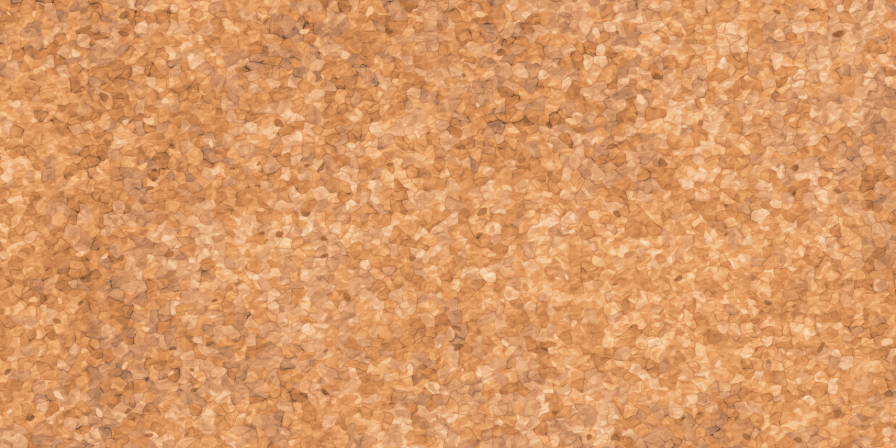
Reproduce this texture procedurally as a Shadertoy shader.

```glsl
// Pressed cork board: small flattened granules, pale flakes, dark bark specks and soft mottling.

// Tuning: lengths are fractions of the canvas height, tones are in standard deviations
const float COARSE_SIZE = 0.025;
const float FINE_SIZE = 0.013;
const float FLAKE_SIZE = 0.05;
const float COARSE_CONTRAST = 2.0;
const float FINE_CONTRAST = 1.5;
const float FIBRE_CONTRAST = 1.5;
const float MOTTLE_CONTRAST = 1.7;
const float CREVICE_DEPTH = 1.1;
const float TONE_BIAS = 0.3;
const float PALE_SHARE = 0.12;
const float DARK_SHARE = 0.08;
const float SOFTNESS = 0.0022;
const int SAMPLES = 3;

const vec3 BARK = vec3(0.40, 0.25, 0.15);
const vec3 BROWN = vec3(0.69, 0.45, 0.27);
const vec3 TAN = vec3(0.80, 0.52, 0.31);
const vec3 CORK = vec3(0.87, 0.59, 0.36);
const vec3 HONEY = vec3(0.93, 0.67, 0.44);
const vec3 CREAM = vec3(0.96, 0.76, 0.56);
const vec3 PALE = vec3(0.98, 0.86, 0.71);
const vec3 ROSY_SHIFT = vec3(0.0, 0.035, 0.075);

// Integer hash giving three values from 0 to 1
vec3 hash3(vec2 cell, float seed) {
    uvec3 v = uvec3(ivec3(vec3(cell, seed)));
    v = v * 1664525u + 1013904223u;
    v.x += v.y * v.z;
    v.y += v.z * v.x;
    v.z += v.x * v.y;
    v ^= v >> 16u;
    v.x += v.y * v.z;
    v.y += v.z * v.x;
    v.z += v.x * v.y;
    return vec3(v & 0xffffu) / 65535.0;
}

float valueNoise(vec2 p, float seed) {
    vec2 i = floor(p), f = fract(p);
    f = f * f * (3.0 - 2.0 * f);
    float low = mix(hash3(i, seed).x, hash3(i + vec2(1, 0), seed).x, f.x);
    float high = mix(hash3(i + vec2(0, 1), seed).x, hash3(i + 1.0, seed).x, f.x);
    return mix(low, high, f.y);
}

vec2 rotate(vec2 p, float angle) {
    float c = cos(angle), s = sin(angle);
    return vec2(c * p.x + s * p.y, c * p.y - s * p.x);
}

// Cells with their own tilt and stretch: x = shade, y = rosiness, z = gap to the next grain
vec3 granules(vec2 p, float seed) {
    vec2 base = floor(p);
    float nearest = 9.0, second = 9.0;
    vec2 look = vec2(0.0);
    for (int y = -1; y <= 1; y++)
    for (int x = -1; x <= 1; x++) {
        vec2 cell = base + vec2(x, y);
        vec3 place = hash3(cell, seed);
        vec3 kind = hash3(cell, seed + 1.0);
        vec2 d = rotate(p - cell - 0.1 - 0.8 * place.xy, 2.4 * (place.z - 0.5));
        float dist = length(d * vec2(0.8, 1.1 + 0.5 * kind.z));
        if (dist < nearest) {
            second = nearest;
            nearest = dist;
            look = kind.xy;
        } else {
            second = min(second, dist);
        }
    }
    return vec3(look, second - nearest);
}

// Sparse larger chips: x = pale coverage, y = dark coverage
vec2 flakes(vec2 p) {
    vec2 cell = floor(p);
    vec3 place = hash3(cell, 31.0), kind = hash3(cell, 32.0);
    vec2 d = rotate(p - cell - 0.3 - 0.4 * place.xy, 2.0 * (place.z - 0.5));
    float angular = 0.08 * (valueNoise(p * 5.0, 33.0) - 0.5);
    float radius = mix(0.09, 0.2, kind.y);
    float cover = 1.0 - smoothstep(-0.03, 0.03, length(d * vec2(0.85, 1.4)) + angular - radius);
    return cover * vec2(step(kind.x, PALE_SHARE), step(1.0 - DARK_SHARE, kind.x));
}

// Colour ramp running from crevice to bright flake
vec3 corkColour(float tone) {
    vec3 c = mix(BARK, BROWN, smoothstep(-3.4, -1.85, tone));
    c = mix(c, TAN, clamp(tone + 1.85, 0.0, 1.0));
    c = mix(c, CORK, clamp(tone + 0.85, 0.0, 1.0));
    c = mix(c, HONEY, clamp(tone - 0.15, 0.0, 1.0));
    c = mix(c, CREAM, clamp((tone - 1.15) / 0.8, 0.0, 1.0));
    return mix(c, PALE, smoothstep(1.95, 3.2, tone));
}

vec3 corkBoard(vec2 p) {
    vec2 warp = vec2(valueNoise(p * 70.0, 3.0), valueNoise(p * 70.0, 4.0)) - 0.5;
    vec2 q = p + 0.009 * warp;
    vec3 coarse = granules(q / COARSE_SIZE, 11.0);
    vec3 fine = granules(q / FINE_SIZE, 21.0);
    float fibre = valueNoise(rotate(q, 0.25) * vec2(90.0, 190.0), 5.0) - 0.5;
    float mottle = 0.65 * valueNoise(p * 4.5, 6.0) + 0.35 * valueNoise(p * 11.0, 7.0) - 0.5;

    float gapDepth = smoothstep(0.35, 0.8, valueNoise(p * 45.0, 8.0));
    float crevice = (1.0 - smoothstep(0.0, 0.2, coarse.z)) * (0.4 + gapDepth);
    crevice += 0.4 * (1.0 - smoothstep(0.0, 0.22, fine.z));

    float tone = TONE_BIAS + COARSE_CONTRAST * (coarse.x - 0.5) + FINE_CONTRAST * (fine.x - 0.5)
        + FIBRE_CONTRAST * fibre + MOTTLE_CONTRAST * mottle - CREVICE_DEPTH * crevice;
    vec2 chip = flakes(q / FLAKE_SIZE);
    tone = mix(tone, 2.4 + 0.4 * fibre, 0.8 * chip.x);
    tone = mix(tone, -2.7 + fibre, 0.75 * chip.y);

    float rosy = smoothstep(0.5, 0.8, coarse.y + 0.8 * (valueNoise(p * 3.0, 9.0) - 0.5));
    return corkColour(tone) + ROSY_SHIFT * rosy * (1.0 - chip.y);
}

void mainImage(out vec4 fragColor, in vec2 fragCoord) {
    // Average a small footprint to smooth the grain edges
    float footprint = max(SOFTNESS, 1.0 / iResolution.y);
    vec3 sum = vec3(0.0);
    for (int j = 0; j < SAMPLES; j++)
    for (int i = 0; i < SAMPLES; i++) {
        vec2 offset = (vec2(i, j) + 0.5) / float(SAMPLES) - 0.5;
        sum += corkBoard(fragCoord / iResolution.y + offset * footprint);
    }
    fragColor = vec4(sum / float(SAMPLES * SAMPLES), 1.0);
}
```
